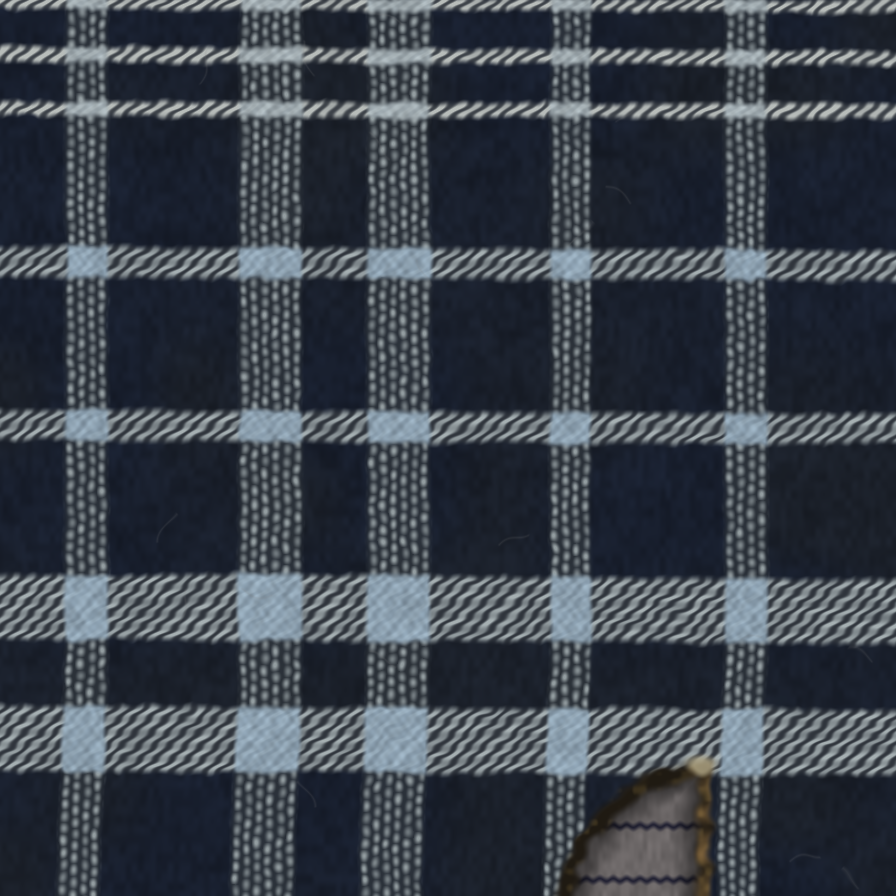
Give the GLSL for this texture, as a Shadertoy shader.

```glsl
// Navy woven cloth with pale plaid stripes, loose lint and one frayed, scorched hole.

const float TAU = 6.2831853;
const vec3 SLATE = vec3(0.102, 0.122, 0.158);
const vec3 NAVY  = vec3(0.092, 0.118, 0.175);
const vec3 CHALK = vec3(0.65, 0.69, 0.70);
const vec3 CREAM = vec3(0.72, 0.74, 0.73);
const vec3 SKY   = vec3(0.60, 0.69, 0.76);

// Stripes as (centre, half width)
const vec2 WARP[5] = vec2[](vec2(0.097, 0.0235), vec2(0.302, 0.035),
    vec2(0.445, 0.035), vec2(0.637, 0.0225), vec2(0.832, 0.0235));
const vec2 WEFT[7] = vec2[](vec2(0.998, 0.007), vec2(0.940, 0.008),
    vec2(0.880, 0.008), vec2(0.708, 0.017), vec2(0.526, 0.017),
    vec2(0.323, 0.0365), vec2(0.176, 0.0365));

float hash(vec2 p) {
    p = fract(p * vec2(0.1031, 0.1137));
    p += dot(p, p.yx + 33.33);
    return fract((p.x + p.y) * p.x * 17.0);
}

float noise(vec2 p) {
    vec2 i = floor(p), f = fract(p);
    f = f * f * (3.0 - 2.0 * f);
    return mix(mix(hash(i), hash(i + vec2(1, 0)), f.x),
               mix(hash(i + vec2(0, 1)), hash(i + vec2(1, 1)), f.x), f.y);
}

float band(float offset, float halfWidth, float soft) {
    return 1.0 - smoothstep(-soft, soft, abs(offset) - halfWidth);
}

// Staggered columns of short stitches, aligned to the stripe edge
float stitches(float offset, float halfWidth, float y) {
    float column = (offset + halfWidth) * 85.0;
    float id = floor(column);
    float row = y * 73.0 + 0.5 * mod(id, 2.0);
    float tone = hash(vec2(id + 60.0 * halfWidth, floor(row)));
    vec2 cell = vec2(fract(column), fract(row)) - 0.5;
    cell.x += 0.14 * (tone - 0.5);
    float dotMask = 1.0 - smoothstep(0.0, 0.62, length(cell * vec2(1.15, 0.9)));
    return dotMask * (0.65 + 0.45 * tone);
}

// Slanted yarn floats that step sideways from row to row
float twill(float offset, float halfWidth, float x) {
    float rows = max(1.0, floor(halfWidth / 0.0077 + 0.5));
    float row = (offset / halfWidth * 0.5 + 0.5) * rows;
    float slant = (x - 1.05 * offset) * 57.0;
    slant += 0.1 * sin(TAU * row) + 0.25 * noise(vec2(x * 40.0, row));
    float yarn = smoothstep(-1.15, 0.95, cos(TAU * slant));
    float gap = rows > 1.5 ? 0.87 - 0.13 * cos(TAU * row) : 1.0;
    return yarn * gap * (0.75 + 0.35 * noise(vec2(slant, row * 1.5)));
}

float segment(vec2 p, vec2 a, vec2 b) {
    vec2 pa = p - a, ba = b - a;
    return length(pa - ba * clamp(dot(pa, ba) / dot(ba, ba), 0.0, 1.0));
}

vec3 plaid(vec2 p, float soft) {
    // Ground weave with faint upright grain
    float grain = noise(p * vec2(150.0, 95.0));
    vec3 color = mix(SLATE, NAVY, smoothstep(0.2, 0.8, noise(p * 9.0)));
    color *= 0.80 + 0.26 * grain + 0.16 * noise(p * 30.0);

    // Upright stripes
    float upright = 0.0, dots = 0.0;
    for (int i = 0; i < 5; i++) {
        float offset = p.x - WARP[i].x;
        float m = band(offset, WARP[i].y, soft);
        upright = max(upright, m);
        dots = max(dots, m * stitches(offset, WARP[i].y, p.y));
    }
    color = mix(color, vec3(0.19, 0.215, 0.24), 0.75 * upright);
    color = mix(color, CHALK, min(dots, 1.0) * 0.85);

    // Level stripes, solid where they cross the upright ones
    for (int i = 0; i < 7; i++) {
        float halfWidth = WEFT[i].y, offset = p.y - WEFT[i].x;
        float thin = step(halfWidth, 0.01);
        float ragged = 0.003 * (noise(vec2(p.x * 110.0, float(i) * 7.0)) - 0.5);
        float m = band(offset, halfWidth + ragged, soft * 1.2);
        float cover = twill(offset, halfWidth, p.x);
        vec3 open = mix(vec3(0.18, 0.20, 0.23), mix(CHALK, CREAM, thin), min(cover + 0.1 * thin, 1.0));
        float rib = cos(TAU * p.x * 85.0) * cos(TAU * p.y * 73.0);
        vec3 solid = mix(SKY, CREAM, 0.6 * thin);
        solid *= 0.88 + 0.05 * rib + 0.16 * grain;
        color = mix(color, mix(open, solid, upright * 0.85), m);
    }
    return color;
}

// Scorched hole showing a grey lining with dark ruled threads
vec3 addHole(vec3 color, vec2 p, float soft) {
    float fray = noise(p * 65.0) - 0.5;
    float d = max(length(p - vec2(0.79, -0.02)) - 0.165, p.x - 0.79) + 0.010 * fray;
    vec3 lining = vec3(0.43, 0.41, 0.41) * (0.88 + 0.2 * noise(p * vec2(200.0, 90.0)));
    float wave = 0.0015 * sin(p.x * 420.0);
    float ruled = band(mod(p.y + wave, 0.06) - 0.018, 0.0028, soft) * step(p.y, 0.1);
    lining = mix(lining, vec3(0.12, 0.12, 0.19), ruled);
    lining *= 0.55 + 0.45 * smoothstep(0.01, 0.045, -d);
    float scorch = smoothstep(0.762, 0.785, p.x + 0.01 * fray);
    vec3 rim = mix(vec3(0.12, 0.10, 0.07), vec3(0.50, 0.39, 0.24), scorch * (0.5 + fray));
    rim += vec3(0.12, 0.10, 0.05) * smoothstep(0.4, 1.0, noise(p * 110.0));
    color = mix(color, lining, 1.0 - smoothstep(-soft, soft, d));
    color = mix(color, rim, band(d + 0.005, 0.008, 0.006));
    vec2 tuft = (p - vec2(0.782, 0.147)) / vec2(0.022, 0.013);
    float pale = 1.0 - smoothstep(0.2, 1.1, length(tuft) + fray);
    return mix(color, vec3(0.72, 0.68, 0.55), 0.75 * pale);
}

void mainImage(out vec4 fragColor, in vec2 fragCoord) {
    vec2 p = fragCoord / iResolution.xy;
    float soft = max(0.0036, 1.0 / iResolution.y);

    // Gentle sag, drift and yarn wobble
    vec2 cloth = p + vec2(0.009 * smoothstep(0.3, 0.0, p.y), 0.005 * p.x);
    cloth += 0.003 * (vec2(noise(p * 14.0), noise(p * 14.0 + 40.0)) - 0.5);
    cloth += 0.003 * (vec2(noise(p * 60.0), noise(p * 60.0 + 90.0)) - 0.5);
    vec3 color = plaid(cloth, soft);

    // Lint hairs
    for (int i = 0; i < 20; i++) {
        float k = float(i) + 1.0;
        vec2 a = vec2(hash(vec2(k, 3.7)), hash(vec2(k, 19.1)));
        float angle = TAU * hash(vec2(k, 41.3));
        vec2 q = p + 0.004 * sin(p.yx * 130.0 + k);
        float hair = segment(q, a, a + 0.035 * vec2(cos(angle), sin(angle)));
        color = mix(color, vec3(0.5), 0.2 * band(hair, 0.0008, 0.002));
    }
    fragColor = vec4(addHole(color, p, soft), 1.0);
}
```
